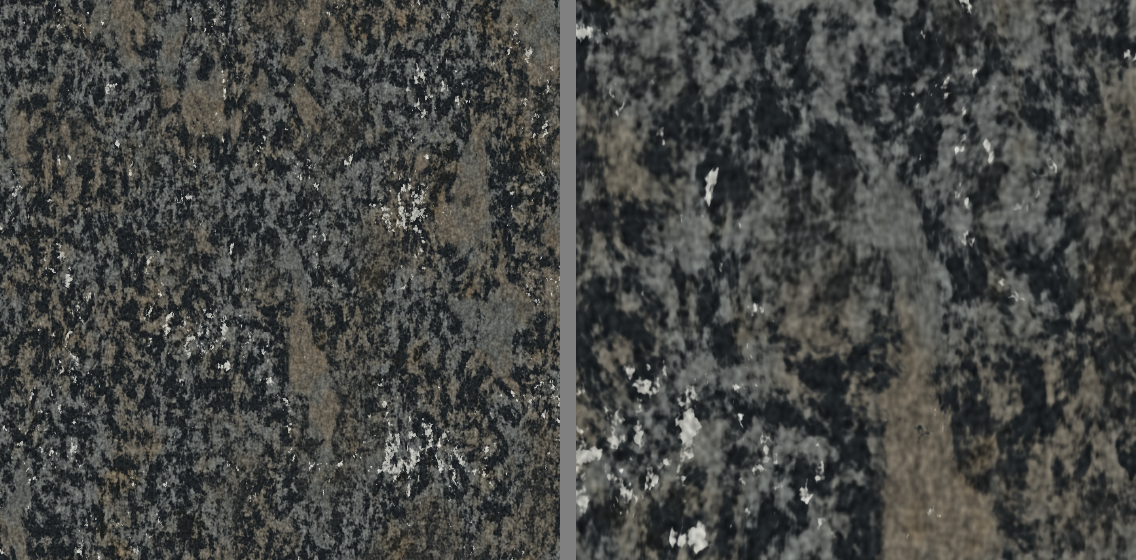
Left, the full canvas; right, a detail of the centre.
Give the GLSL for this texture, as a WebGL 1 fragment shader.

```glsl
precision highp float;
// Weathered dark stone: fine, vertically drawn grey flakes over blue-black
// ground, with a few smooth worn patches, faint rust and ragged chalky chips.
// All layers are thresholds of lightly warped, anisotropic gradient noise.
uniform vec2 u_resolution;

vec2 gradientAt(vec2 cell) {
  vec3 q = fract(cell.xyx * vec3(0.1031, 0.1030, 0.0973));
  q += dot(q, q.yzx + 33.33);
  float angle = 6.2832 * fract((q.x + q.y) * q.z);
  return vec2(cos(angle), sin(angle));
}

float gradientNoise(vec2 p) {
  vec2 i = floor(p), f = fract(p);
  vec2 w = f * f * f * (f * (f * 6.0 - 15.0) + 10.0);
  vec2 e = vec2(1.0, 0.0);
  float low = mix(dot(gradientAt(i), f),
                  dot(gradientAt(i + e), f - e), w.x);
  float high = mix(dot(gradientAt(i + e.yx), f - e.yx),
                   dot(gradientAt(i + 1.0), f - 1.0), w.x);
  return mix(low, high, w.y);
}

// Axes are kept unrotated so that every octave stays stretched vertically.
float fbm(vec2 p) {
  float sum = 0.0, amplitude = 1.0;
  for (int octave = 0; octave < 4; octave++) {
    sum += amplitude * gradientNoise(p);
    p = p * 2.03 + vec2(17.3, 9.1);
    amplitude *= 0.65;
  }
  return sum;
}

void main() {
  vec2 uv = gl_FragCoord.xy / u_resolution.y;
  vec2 warp = vec2(gradientNoise(uv * vec2(13.0, 9.0) + 3.7),
                   gradientNoise(uv * vec2(13.0, 9.0) + 41.2));
  vec2 p = uv + 0.018 * warp;

  // Shared fields, from broad to fine
  float broad = fbm(uv * vec2(3.5, 2.6) + 12.4);
  float stain = fbm(p * vec2(6.0, 4.5) + 63.8);
  float clumps = fbm(p * vec2(19.0, 11.0) + 33.1);
  float flakes = fbm(p * vec2(52.0, 36.0) + 5.3);
  float streaks = gradientNoise(p * vec2(140.0, 45.0) + 8.6);
  float grain = gradientNoise(uv * vec2(150.0, 115.0))
              + gradientNoise(uv * vec2(265.0, 215.0) + 19.4);

  // Flaked crust over the dark ground
  vec3 ground = vec3(0.115, 0.132, 0.142) * (1.0 + 0.45 * grain);
  vec3 crust = mix(vec3(0.345, 0.358, 0.35), vec3(0.365, 0.347, 0.308),
                   smoothstep(-0.25, 0.4, stain));
  crust *= 1.0 + 0.42 * grain + 0.25 * streaks + 0.3 * flakes;
  float height = flakes + 0.5 * clumps + 0.12 * broad + 0.3 * streaks + 0.25 * grain;
  float cover = smoothstep(-0.36, 0.36, height + 0.03);
  vec3 color = mix(ground, crust, cover);

  // Soft brown haze that lowers the contrast in broad areas
  float haze = smoothstep(0.05, 0.5, broad + 0.2 * stain);
  color = mix(color, vec3(0.27, 0.26, 0.235) * (1.0 + 0.6 * grain), 0.4 * haze);

  // Smooth worn patches, tall and mostly to the right, with thin dark rims
  float wear = fbm(p * vec2(5.0, 2.3) + 27.5) + 0.4 * (uv.x - 0.7);
  float patchMask = smoothstep(0.25, 0.36, wear + 0.09 * flakes + 0.06 * clumps);
  float rim = smoothstep(0.15, 0.24, wear) * (1.0 - patchMask);
  color = mix(color, ground, 0.5 * rim * smoothstep(-0.2, 0.2, stain));
  vec3 worn = mix(vec3(0.355, 0.365, 0.35), vec3(0.405, 0.378, 0.33),
                  smoothstep(-0.3, 0.3, stain));
  worn *= 1.0 + 0.3 * grain + 0.15 * streaks + 0.16 * flakes;
  float pits = smoothstep(0.4, 0.6, -0.6 * flakes - 0.6 * clumps);
  color = mix(color, mix(worn, ground, pits), 0.9 * patchMask);

  // Faint rust tint
  float rust = smoothstep(0.2, 0.7, fbm(p * vec2(12.0, 9.0) + 88.1));
  color *= mix(vec3(1.0), vec3(1.06, 0.96, 0.82), 0.6 * rust);

  // Chalky chips, broken up by fine noise and gathered in upright clusters
  float cluster = fbm(uv * vec2(8.0, 4.5) + 52.6);
  float chips = fbm(p * vec2(62.0, 40.0) + 71.9);
  float chalk = smoothstep(0.0, 0.2, 0.6 * cluster + 0.65 * chips + 0.1 * grain - 0.44);
  vec3 chalkColor = vec3(0.67, 0.67, 0.645) * (1.0 + 0.3 * grain + 0.2 * chips);
  color = mix(color, chalkColor, 0.9 * chalk);

  gl_FragColor = vec4(clamp(color, 0.0, 1.0), 1.0);
}
```
